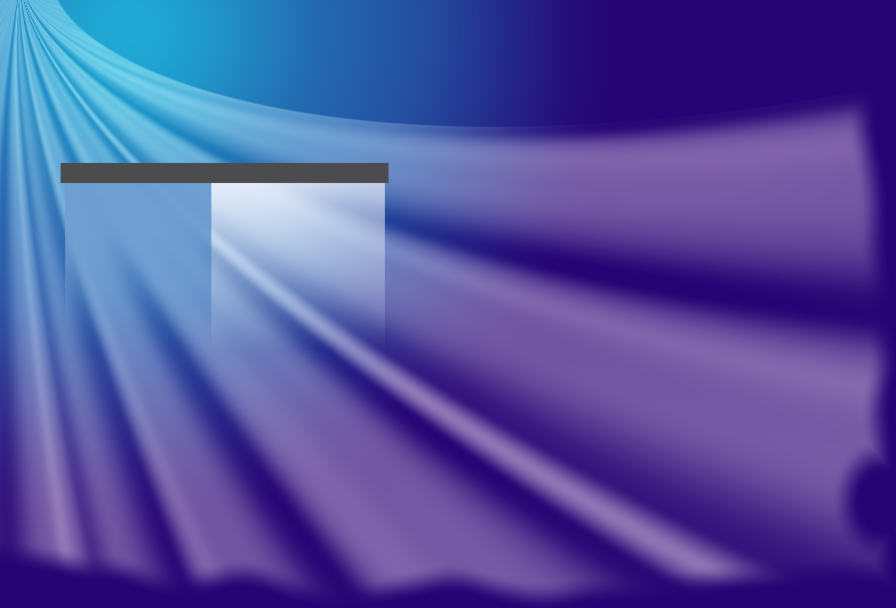
A Shadertoy shader for this background:

```glsl
const float ASPECT = 1.4713;
const vec2 APEX = vec2(0.038, 1.038);       // where all folds gather
const vec2 GLOW_CENTER = vec2(0.21, 0.95);
const float FOLD_REACH = 0.958;             // radius at which fold angles are given
const float HEM_ANGLE = 15.0;
const float HEM_FLARE = 0.312;
const float CLOTH_BASE = 0.84;
const float RIDGE_GAIN = 0.28;
const float STREAK_GAIN = 0.30;

const vec3 CYAN = vec3(0.12, 0.66, 0.83);
const vec3 BLUE = vec3(0.14, 0.36, 0.66);
const vec3 INDIGO = vec3(0.145, 0.01, 0.45);
const vec3 LIT_CYAN = vec3(0.43, 0.83, 0.92);
const vec3 LIT_BLUE = vec3(0.45, 0.63, 0.83);
const vec3 LIT_PURPLE = vec3(0.52, 0.41, 0.68);
const vec3 BAR_GRAY = vec3(0.30, 0.30, 0.305);
const vec3 PANE_BLUE = vec3(0.44, 0.62, 0.82);
const vec3 PANE_WHITE = vec3(0.94, 0.95, 0.99);

// Shadow folds: angle, width before, width after, depth
const int FOLD_COUNT = 7;
const vec4 FOLDS[FOLD_COUNT] = vec4[](
    vec4(29.1, 3.6, 1.9, 1.0), vec4(44.4, 3.3, 1.0, 0.80),
    vec4(48.6, 1.0, 2.7, 0.95), vec4(64.0, 2.0, 3.2, 0.92),
    vec4(75.8, 1.3, 3.0, 0.88), vec4(83.2, 1.6, 0.9, 0.50),
    vec4(91.6, 2.5, 2.0, 0.85));

// Highlights: angle, width, strength
const int RIDGE_COUNT = 6;
const vec3 RIDGES[RIDGE_COUNT] = vec3[](
    vec3(18.5, 1.8, 0.4), vec3(33.2, 1.3, 0.5), vec3(46.5, 0.8, 1.0),
    vec3(59.8, 1.8, 0.4), vec3(73.2, 1.1, 0.6), vec3(85.8, 0.9, 1.0));

vec2 hashGradient(vec2 cell) {
    float a = 6.2832 * fract(sin(dot(cell, vec2(127.1, 311.7))) * 43758.5);
    return vec2(cos(a), sin(a));
}

float gradientNoise(vec2 p) {
    vec2 i = floor(p), f = fract(p);
    vec2 u = f * f * f * (f * (f * 6.0 - 15.0) + 10.0);
    vec2 e = vec2(1.0, 0.0);
    float low = mix(dot(hashGradient(i), f),
                    dot(hashGradient(i + e.xy), f - e.xy), u.x);
    float high = mix(dot(hashGradient(i + e.yx), f - e.yx),
                     dot(hashGradient(i + e.xx), f - e.xx), u.x);
    return mix(low, high, u.y);
}

float bell(float x) { return exp(-x * x); }

vec3 ramp(vec3 a, vec3 b, vec3 c, float t) {
    return mix(mix(a, b, smoothstep(0.0, 0.43, t)), c, smoothstep(0.36, 0.84, t));
}

float boxMask(vec2 p, vec2 lo, vec2 hi, float aa) {
    vec2 d = abs(p - 0.5 * (lo + hi)) - 0.5 * (hi - lo);
    return 1.0 - smoothstep(-aa, aa, max(d.x, d.y));
}

// Angle in degrees that stays constant along each curved fold
float foldAngle(vec2 fromApex, float radius) {
    float angle = degrees(atan(-fromApex.y, fromApex.x));
    float bend = log(radius / FOLD_REACH);
    return (angle + 22.0 * bend) / (1.0 + 0.2 * bend);
}

float clothLight(float s, float radius, vec2 p) {
    float hemShadow = mix(0.25, 0.95, smoothstep(0.5, 1.0, p.x));
    float light = CLOTH_BASE * (1.0 - hemShadow * bell((s - HEM_ANGLE) / 1.5));
    for (int i = 0; i < FOLD_COUNT; i++) {
        vec4 fold = FOLDS[i];
        float d = s - fold.x;
        light *= 1.0 - fold.w * bell(d / (d < 0.0 ? fold.y : fold.z));
    }
    for (int i = 0; i < RIDGE_COUNT; i++)
        light += RIDGE_GAIN * RIDGES[i].z * bell((s - RIDGES[i].x) / RIDGES[i].y);
    float streak = gradientNoise(vec2(s * 0.28, radius * 1.5));
    return light + streak * mix(STREAK_GAIN, 0.1, smoothstep(0.15, 0.6, radius));
}

// Soft ragged shade along the bottom and right sides
float borderShade(vec2 p) {
    float bottom = 0.035 + 0.05 * gradientNoise(vec2(p.x * 6.0, 2.3))
                 + 0.05 * exp(-p.x * 12.0);
    float right = 0.02 + 0.025 * smoothstep(0.35, 0.8, p.y)
                + 0.025 * gradientNoise(vec2(7.4, p.y * 7.0));
    float blob = length((p - vec2(1.45, 0.175)) * vec2(1.0, 0.8)) - 0.055;
    float d = min(min(p.y - bottom, ASPECT - p.x - right), blob);
    return 1.0 - smoothstep(-0.02, 0.032, d);
}

void mainImage(out vec4 fragColor, in vec2 fragCoord) {
    vec2 p = fragCoord / iResolution.xy * vec2(ASPECT, 1.0);
    float aa = 0.7 / iResolution.y;

    // Glowing backdrop
    float glow = length(p - GLOW_CENTER);
    vec3 shade = ramp(CYAN, BLUE, INDIGO, glow);
    vec3 color = shade;

    // Draped cloth
    vec2 fromApex = p - APEX;
    float radius = length(fromApex);
    float s = foldAngle(fromApex, radius);
    float hem = s - HEM_ANGLE + HEM_FLARE / (radius * radius);
    float hemBlur = max(fwidth(hem), 0.001);
    vec3 lit = ramp(LIT_CYAN, LIT_BLUE, LIT_PURPLE, glow);
    vec3 cloth = mix(shade, lit, clamp(clothLight(s, radius, p), 0.0, 1.15));
    cloth = mix(cloth, INDIGO, borderShade(p));
    color = mix(color, cloth, smoothstep(-hemBlur, hemBlur, hem));

    // Fading panes under a bar
    float blueFade = smoothstep(0.42, 0.64, p.y);
    float whiteFade = 0.92 * clamp((p.y - 0.425) / 0.274, 0.0, 1.0);
    whiteFade *= 1.0 - 0.25 * smoothstep(0.42, 0.632, p.x);
    float bluePane = boxMask(p, vec2(0.107, 0.40), vec2(0.347, 0.71), aa);
    float whitePane = boxMask(p, vec2(0.347, 0.40), vec2(0.632, 0.71), aa);
    color = mix(color, PANE_BLUE, bluePane * blueFade * 0.95);
    color = mix(color, PANE_WHITE, whitePane * whiteFade);
    color = mix(color, BAR_GRAY, boxMask(p, vec2(0.0996, 0.699), vec2(0.638, 0.732), aa));

    fragColor = vec4(color, 1.0);
}
```
